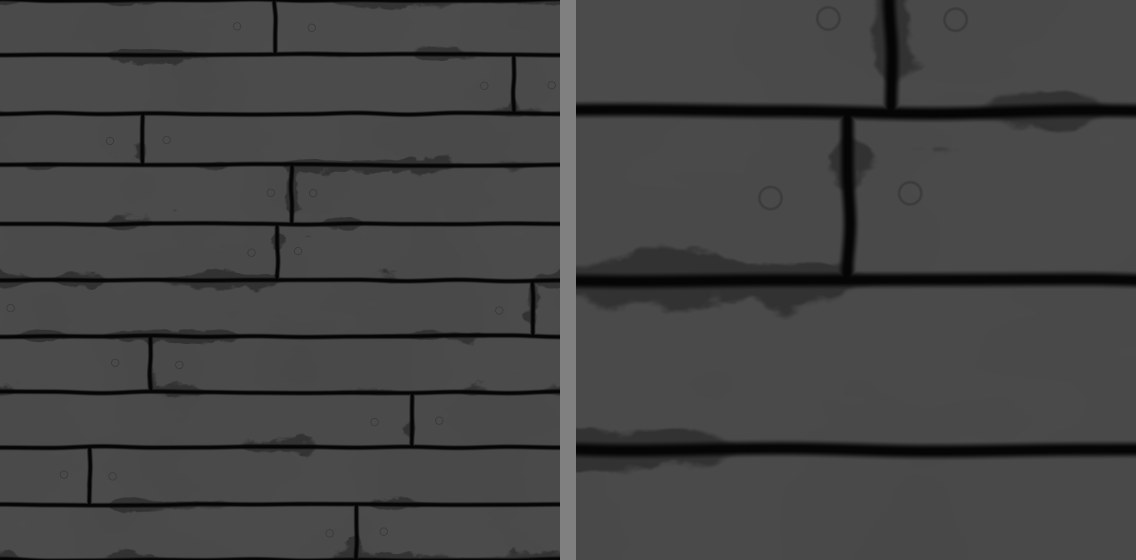
Left: the whole. Right: its middle third, enlarged.
Reproduce this texture procedurally as a Shadertoy shader.

```glsl
// Dark grey floor planks with black gaps, worn edges and a pair of nails at each joint.

const float ROWS = 10.0;
const vec3 PLANK_COLOR = vec3(0.29);
const vec3 GAP_COLOR = vec3(0.018);
const float NAIL_RADIUS = 0.0066;

// Per row, from the top: joint position, and shift of the upper gap in row heights
const float JOINT[10] = float[10](0.491, 0.917, 0.254, 0.521, 0.495, 0.951, 0.268, 0.735, 0.160, 0.637);
const float GAP_SHIFT[10] = float[10](0.0, -0.023, 0.031, -0.057, -0.003, 0.013, 0.003, 0.005, -0.018, 0.01);

float hash(vec2 p) {
    vec3 q = fract(vec3(p.xyx) * 0.1031);
    q += dot(q, q.yzx + 33.33);
    return fract((q.x + q.y) * q.z);
}

// Value noise over the unit canvas; whole-number cell counts make it wrap
float noise(vec2 uv, vec2 cells, float seed) {
    vec2 p = uv * cells;
    vec2 i = floor(p);
    vec2 f = p - i;
    f = f * f * (3.0 - 2.0 * f);
    vec2 a = mod(i, cells) + seed;
    vec2 b = mod(i + 1.0, cells) + seed;
    return mix(mix(hash(a), hash(vec2(b.x, a.y)), f.x),
               mix(hash(vec2(a.x, b.y)), hash(b), f.x), f.y);
}

float fbm(vec2 uv, vec2 cells, float seed) {
    float sum = 0.0;
    float gain = 0.5;
    for (int i = 0; i < 4; i++) {
        sum += gain * noise(uv, cells, seed + float(i) * 17.0);
        cells *= 2.0;
        gain *= 0.5;
    }
    return sum / 0.9375;
}

int rowIndex(float row) {
    return int(mod(row, ROWS));
}

// Height of the gap above a row, measured downwards
float gapHeight(float row) {
    return (row + GAP_SHIFT[rowIndex(row)]) / ROWS;
}

// Signed distance along x, wrapped to the nearest repeat
float wrapped(float x) {
    return x - round(x);
}

// Thin outlines of the two nails beside a joint
float nailRings(float jointX, float y, float row, float pixel) {
    float id = mod(row, ROWS);
    float middle = 0.5 * (gapHeight(row) + gapHeight(row + 1.0));
    float rings = 0.0;
    for (float side = -1.0; side < 2.0; side += 2.0) {
        float spread = hash(vec2(id + 3.0, side + 7.0));
        float lift = hash(vec2(id + 41.0, side + 19.0)) - 0.35;
        vec2 center = vec2(side * (0.037 + 0.034 * spread * spread), middle + 0.008 * lift);
        vec2 offset = vec2(wrapped(jointX - center.x), y - center.y);
        float edge = abs(length(offset) - NAIL_RADIUS);
        rings = max(rings, 1.0 - smoothstep(0.0, max(0.0015, pixel), edge));
    }
    return rings;
}

// Ragged dark patches that creep inwards from the gaps
float edgeWear(vec2 uv, float gapDistance) {
    float patches = smoothstep(0.48, 0.85, noise(uv, vec2(13.0, 30.0), 5.0));
    float ragged = fbm(uv, vec2(48.0, 64.0), 23.0);
    float reach = 0.004 + patches * 0.027 * ragged;
    return smoothstep(0.0, 0.007, reach - gapDistance);
}

void mainImage(out vec4 fragColor, in vec2 fragCoord) {
    vec2 uv = fragCoord / iResolution.xy;
    float pixel = 1.0 / iResolution.y;
    float y = 1.0 - uv.y;

    // Horizontal gap, slightly wavy
    float nearest = round(y * ROWS);
    float seed = mod(nearest, ROWS) * 7.0;
    float wave = noise(vec2(uv.x, 0.0), vec2(11.0, 1.0), seed) - 0.5;
    float toGap = y - gapHeight(nearest) - 0.0035 * wave;
    float row = toGap > 0.0 ? nearest : nearest - 1.0;

    // Vertical joint, one in each row
    float jointX = wrapped(uv.x - JOINT[rowIndex(row)]);
    float bend = noise(uv, vec2(1.0, 30.0), 71.0) - 0.5;
    float toJoint = abs(jointX + 0.003 * bend);
    float gapDistance = min(abs(toGap), toJoint);

    // Faint tone changes along each plank
    float along = fract(jointX);
    float tone = noise(vec2(along, 0.0), vec2(7.0, 1.0), mod(row, ROWS) * 13.0 + 2.0) - 0.5;
    float mottled = fbm(uv, vec2(6.0, 12.0), 91.0) - 0.5;
    vec3 color = PLANK_COLOR * (1.0 + 0.04 * tone + 0.025 * mottled);

    // Nails, wear, then the soft-edged gaps
    color *= 1.0 - 0.2 * nailRings(jointX, y, row, pixel);
    color *= 1.0 - 0.32 * edgeWear(uv, gapDistance);
    color = mix(GAP_COLOR, color, smoothstep(0.001, 0.0062, gapDistance));

    fragColor = vec4(color, 1.0);
}
```
